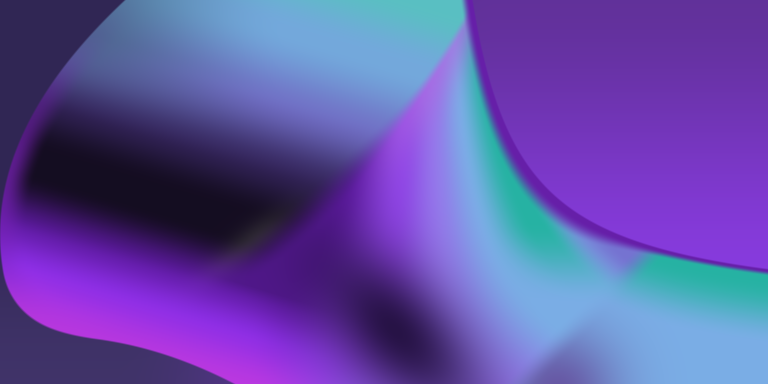
Reproduce this background procedurally as a Shadertoy shader.

```glsl
// A glossy, folded ribbon of violet, blue and teal before a purple backdrop.
// Parabolas and a hyperbola bound the ribbon; colour ramps along bent
// coordinates shade its sheet, its band and the lobe at the lower right.

#define MAGENTA vec3(0.73, 0.22, 0.88)
#define VIOLET vec3(0.55, 0.18, 0.90)
#define PURPLE vec3(0.36, 0.10, 0.62)
#define INK vec3(0.08, 0.05, 0.13)
#define LAVENDER vec3(0.58, 0.47, 0.92)
#define BLUE vec3(0.48, 0.68, 0.90)
#define TEAL vec3(0.15, 0.70, 0.64)
#define AQUA vec3(0.35, 0.75, 0.76)
#define HULL_CENTRE vec2(1.10, 0.18)
#define HULL_BEND 0.107

float smoothMax(float a, float b, float k) {
    float h = max(k - abs(a - b), 0.0) / k;
    return max(a, b) + h * h * k * 0.25;
}

float bell(float x, float width) {
    return exp(-x * x / (width * width));
}

// Signed distances are approximate and negative inside the ribbon.
float leftEdge(vec2 p) {
    float y = p.y - 0.39;
    float side = (0.876 * y * y - p.x) / sqrt(1.0 + 3.07 * y * y);
    float x = max(p.x - 0.13, 0.0);
    float base = (0.125 - 0.54 * x * x - p.y) / sqrt(1.0 + 1.17 * x * x);
    return smoothMax(side, base, 0.17);
}

float rightEdge(vec2 p) {
    vec2 q = p - HULL_CENTRE;
    float d = (q.x * q.y - HULL_BEND) / max(length(q), 0.1);
    return min(q.x, q.y) < 0.0 ? min(d, -0.1) : d;
}

float foldHeight(float x) {
    float d = x - 0.52;
    float rise = max(d, 0.0);
    return 0.24 + 0.6 * d + 0.45 * rise * rise + 0.5 * pow(rise, 5.0);
}

vec3 backdrop(vec2 p) {
    vec3 dusk = mix(vec3(0.25, 0.20, 0.41), vec3(0.19, 0.15, 0.33), smoothstep(0.0, 0.5, p.y));
    vec3 glow = mix(vec3(0.53, 0.23, 0.87), vec3(0.38, 0.19, 0.60), smoothstep(0.25, 1.05, p.y));
    return mix(dusk, glow, smoothstep(0.3, 1.3, p.x));
}

// Magenta at the foot, rising through violet to near black.
vec3 footColor(float level) {
    vec3 c = mix(MAGENTA, VIOLET, smoothstep(0.18, 0.35, level));
    c = mix(c, PURPLE, smoothstep(0.31, 0.46, level));
    return mix(c, INK, smoothstep(0.41, 0.57, level));
}

vec3 sheetColor(vec2 p, float level) {
    vec3 c = footColor(level);
    c = mix(c, vec3(0.20, 0.14, 0.35), smoothstep(0.64, 0.80, level));
    c = mix(c, vec3(0.44, 0.43, 0.77), smoothstep(0.75, 0.97, level));
    c = mix(c, vec3(0.45, 0.66, 0.86), smoothstep(0.92, 1.14, level));
    c = mix(c, AQUA, smoothstep(1.15, 1.32, level));
    // The far left stays dim and slightly green.
    float dim = (1.0 - smoothstep(0.1, 0.75, p.x)) * smoothstep(0.75, 1.0, level);
    c = mix(c, vec3(0.24, 0.37, 0.46), 0.8 * dim);
    // Faint grey glint along the low part of the fold.
    vec2 q = p - vec2(0.66, 0.37);
    float glint = bell(q.x * 0.78 + q.y * 0.62, 0.13) * bell(q.y * 0.78 - q.x * 0.62, 0.04);
    return c + vec3(0.10, 0.11, 0.07) * glint;
}

vec3 bandColor(vec2 p, float level, float foldGap) {
    float across = (p.x - 1.1) * (p.y + 0.1);
    vec3 c = mix(PURPLE, vec3(0.56, 0.27, 0.90), smoothstep(-0.13, -0.03, across));
    c = mix(c, LAVENDER, smoothstep(-0.04, 0.03, across));
    c = mix(c, BLUE, smoothstep(0.015, 0.09, across));
    float tealBand = smoothstep(0.075, 0.145, across) * (1.0 - smoothstep(0.16, 0.21, across));
    c = mix(c, TEAL, tealBand * smoothstep(0.20, 0.42, p.y));
    c = mix(c, vec3(0.46, 0.45, 0.82), smoothstep(0.165, 0.23, across));
    c = mix(footColor(min(level, 0.45)), c, smoothstep(0.65, 0.95, p.x));
    // Slanting hollow, then the pink light under the upper fold.
    vec2 q = p - vec2(1.03, 0.14);
    float hollow = bell(q.y * 0.72 - q.x * 0.69, 0.29) * bell(q.x * 0.72 + q.y * 0.69, 0.14);
    c = mix(c, vec3(0.13, 0.06, 0.24), 0.95 * hollow);
    float pink = bell(foldGap, 0.12) * smoothstep(0.9, 1.12, p.x);
    return mix(c, vec3(0.68, 0.41, 0.88), 0.65 * pink);
}

vec3 lobeColor(vec2 p) {
    float top = HULL_CENTRE.y + HULL_BEND / max(p.x - HULL_CENTRE.x, 0.1);
    float depth = top - p.y;
    vec3 c = mix(TEAL, BLUE, smoothstep(0.03, 0.20, depth));
    return mix(c, vec3(0.40, 0.34, 0.64), bell(length(p - vec2(1.45, -0.02)), 0.16));
}

void mainImage(out vec4 fragColor, in vec2 fragCoord) {
    vec2 p = fragCoord / iResolution.y;
    float aa = 1.2 / iResolution.y;
    float level = p.y + 0.3 * p.x;

    // Sheet above the fold, band below it, lobe beyond the crease.
    float foldGap = p.y - foldHeight(p.x);
    float softness = mix(0.065, 0.022, smoothstep(0.85, 1.15, p.x));
    vec3 color = mix(bandColor(p, level, foldGap), sheetColor(p, level),
                     smoothstep(-softness, softness, foldGap));
    color = mix(color, lobeColor(p), smoothstep(-0.04, 0.06, p.x - p.y - 1.34));

    // Violet rims, widest in the bend of the right edge.
    float right = rightEdge(p);
    float left = leftEdge(p);
    float rimWidth = 0.018 + 0.05 * bell(p.x - 1.42, 0.2);
    color = mix(color, vec3(0.40, 0.12, 0.66), smoothstep(-rimWidth, -0.2 * rimWidth, right));
    float leftRim = smoothstep(-0.07, 0.0, left) * bell(p.y - 0.55, 0.25);
    color = mix(color, vec3(0.46, 0.13, 0.70), 0.75 * leftRim);

    float inside = 1.0 - smoothstep(-aa, aa, max(left, right));
    fragColor = vec4(mix(backdrop(p), color, inside), 1.0);
}
```
